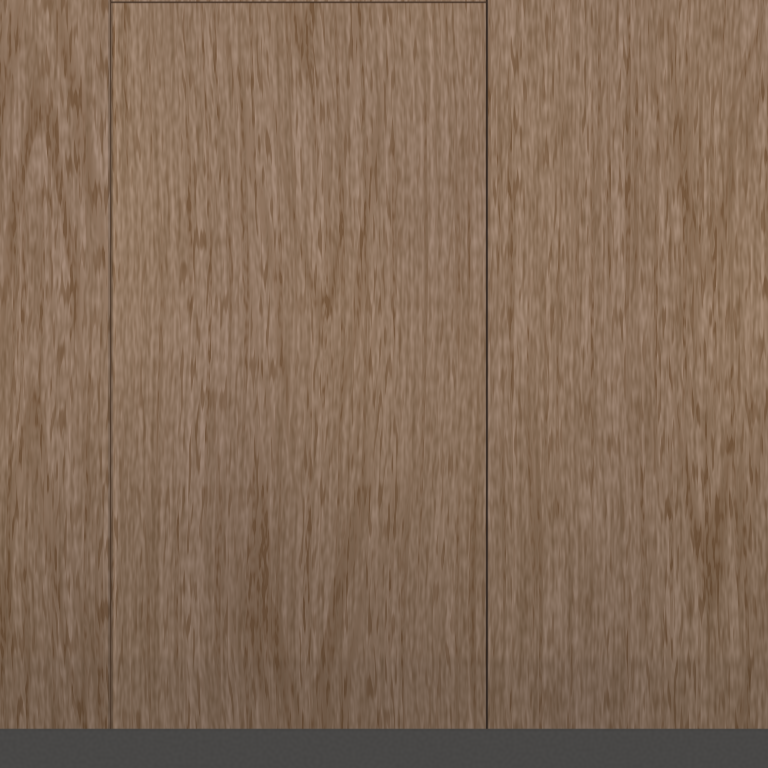
A Shadertoy shader for this texture:

```glsl
vec2 gradient(vec2 cell) {
    float a = 6.2832 * fract(sin(dot(cell, vec2(127.1, 311.7))) * 43758.5);
    return vec2(cos(a), sin(a));
}

// Gradient noise, roughly -0.7 to 0.7
float noise(vec2 p) {
    vec2 i = floor(p), f = fract(p);
    vec2 w = f * f * f * (f * (f * 6.0 - 15.0) + 10.0);
    vec2 e = vec2(1.0, 0.0);
    float low = mix(dot(gradient(i), f), dot(gradient(i + e.xy), f - e.xy), w.x);
    float high = mix(dot(gradient(i + e.yx), f - e.yx), dot(gradient(i + e.xx), f - e.xx), w.x);
    return mix(low, high, w.y);
}

float fbm(vec2 p) {
    float sum = 0.0, amplitude = 1.0;
    for (int i = 0; i < 3; i++) {
        sum += amplitude * noise(p);
        p = p * 2.03 + 17.3;
        amplitude *= 0.5;
    }
    return sum;
}

// Soft line of the given half width
float line(float d, float halfWidth, float pixel) {
    return 1.0 - smoothstep(halfWidth - pixel * 0.5, halfWidth + pixel, abs(d));
}

vec3 oak(vec2 uv, float id) {
    vec2 seed = vec2(id * 31.7, id * 13.1);

    // Growth rings: pointed arches around the heart of each board
    float wander = 0.012 * noise(uv * vec2(3.0, 2.5) + seed);
    float heart = id < 0.0 ? 0.05 : id < 1.0 ? 0.405 : 0.93;
    float c = uv.x - heart + 2.0 * wander + 0.008 * noise(uv * vec2(20.0, 10.0) + seed);
    float facing = id < 0.0 ? -1.0 : 1.0;
    float rings = sqrt(c * c + 0.00015) * 75.0 - facing * uv.y * 11.0;
    rings += 0.8 * fbm(uv * vec2(14.0, 5.0) + seed);
    float arch = exp(-c * c * 150.0);
    float band = smoothstep(0.0, 0.45, noise(vec2(rings, uv.y * 2.0) + seed));

    // Nearly straight fibres: long lines, threads, short flecks and fine pores
    vec2 flow = vec2(uv.x + wander, uv.y) + seed;
    float streak = fbm(flow * vec2(42.0, 1.0));
    float fibre = noise(flow * vec2(140.0, 2.0));
    float thread = noise(flow * vec2(217.0, 8.0) + 9.0);
    float fleck = noise(flow * vec2(283.0, 62.0));
    float pores = smoothstep(0.08, 0.38, noise(flow * vec2(231.0, 24.0) + 5.0));
    float lines = smoothstep(0.12, 0.4, noise(flow * vec2(128.0, 2.2) + 21.0));
    float clusters = smoothstep(-0.3, 0.5, streak + 0.5 * band * arch);

    float tone = 0.58 + 0.2 * streak + 0.36 * fibre + 0.48 * thread + 0.55 * fleck;
    vec3 wood = mix(vec3(0.485, 0.385, 0.295), vec3(0.625, 0.525, 0.45), clamp(tone, 0.0, 1.1));
    float dark = band * arch * (0.4 + 0.6 * thread + 0.9 * fleck);
    dark += pores * (0.2 + 0.4 * clusters) + lines * (0.28 + 0.9 * fleck + 0.4 * thread);
    wood = mix(wood, vec3(0.425, 0.31, 0.21), clamp(dark, 0.0, 0.85));

    // Broad warm and pinkish patches
    float patches = noise(uv * vec2(5.0, 2.0) + seed + 40.0);
    return wood * (1.0 + patches * vec3(0.02, 0.015, -0.02));
}

void mainImage(out vec4 fragColor, in vec2 fragCoord) {
    vec2 uv = fragCoord / iResolution.xy;
    float pixel = 1.0 / iResolution.y;

    // Boards, with a short end board above the middle one
    float id = floor((uv.x - 0.145) / 0.489);
    bool middle = id == 0.0;
    float endJoint = uv.y - 0.997;
    vec3 color = oak(uv, middle && endJoint > 0.0 ? 4.0 : id);

    // Light falls off towards the floor
    color *= mix(0.85, 1.01, smoothstep(0.03, 0.65, uv.y));
    color *= mix(0.97, 1.0, smoothstep(0.135, 0.15, uv.y));

    // Seams: a soft brown one on the left, a sharp black one on the right
    float leftSeam = uv.x - 0.144, rightSeam = uv.x - 0.634;
    color *= 1.0 + 0.05 * line(leftSeam - 0.005, 0.002, pixel);
    color *= 1.0 - 0.14 * line(leftSeam, 0.003, pixel);
    color = mix(color, vec3(0.25, 0.18, 0.13), 0.75 * line(leftSeam, 0.0005, pixel));
    color *= 1.0 - 0.1 * line(rightSeam, 0.002, pixel);
    color = mix(color, vec3(0.12, 0.09, 0.08), 0.95 * line(rightSeam, 0.0006, pixel));
    if (middle) color = mix(color, vec3(0.24, 0.18, 0.14), 0.75 * line(endJoint, 0.0008, pixel));

    // Grey base strip with a faint speckle and a shadow under the boards
    vec3 base = vec3(0.285, 0.28, 0.275) * (1.0 + 0.05 * noise(uv * 190.0));
    base *= 1.0 - 0.06 * smoothstep(0.046, 0.051, uv.y);
    color = mix(base, color, smoothstep(-pixel, pixel, uv.y - 0.051));

    fragColor = vec4(color, 1.0);
}
```
